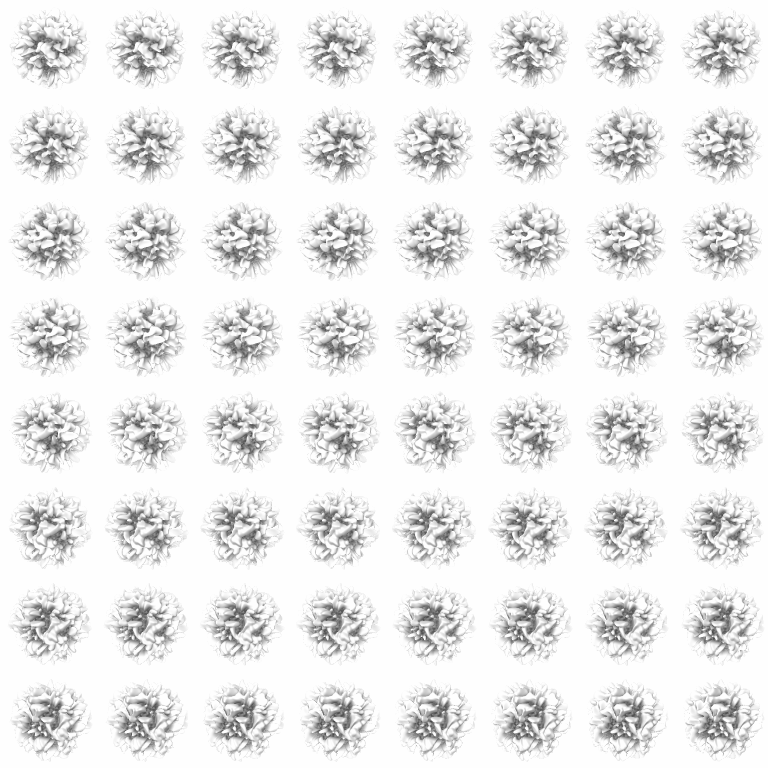
A Shadertoy shader for this pattern:

```glsl
// An 8 by 8 sheet of grey, tufted spheres, each frame turned a little further.
// Rays march through a noise field around a speckled core; lumps are shaded by
// facing and height, and fade towards the paper at the rim.

#define GRID 8.0
#define CENTER vec2(0.52, 0.495)
#define CORE 0.28
#define REACH 0.14
#define OUTER 0.45
#define LUMP_FREQ 6.5
#define TURN_PER_FRAME 0.04
#define STEP_SIZE 0.02
#define RIM_FADE 0.62
#define PAPER 0.995

float hash(vec3 p) {
    p = fract(p * vec3(0.1031, 0.1030, 0.0973));
    p += dot(p, p.yxz + 33.33);
    return fract((p.x + p.y) * p.z);
}

float noise(vec3 p) {
    vec3 i = floor(p), f = fract(p);
    f = f * f * (3.0 - 2.0 * f);
    i += 100.0;
    vec2 e = vec2(0.0, 1.0);
    vec4 a = vec4(hash(i), hash(i + e.yxx), hash(i + e.xyx), hash(i + e.yyx));
    vec4 b = vec4(hash(i + e.xxy), hash(i + e.yxy), hash(i + e.xyy), hash(i + e.yyy));
    a = mix(a, b, f.z);
    vec2 c = mix(a.xz, a.yw, f.x);
    return mix(c.x, c.y, f.y);
}

// Turn about the vertical axis, then tilt slightly
vec3 turn(vec3 p, float angle) {
    float c = cos(angle), s = sin(angle);
    p.xz = mat2(c, s, -s, c) * p.xz;
    p.xy = mat2(0.8, 0.6, -0.6, 0.8) * p.xy;
    return p;
}

// Positive inside a lump; lumps thin out with height above the core
float tissue(vec3 p, float angle) {
    float r = length(p);
    float h = (r - CORE) / REACH;
    vec3 dir = turn(p / r, angle);
    vec3 bend = 0.35 * sin(dir.yzx * 11.0 + h * 2.0);
    float lumps = noise(dir * LUMP_FREQ * (1.0 + 0.12 * h) + bend);
    float tufts = noise(dir * 2.3 + 7.0) - 0.5;
    return lumps - 0.46 - 0.06 * h - 0.26 * h * h * h + 0.25 * tufts * h;
}

float shadeLump(vec3 p, float angle) {
    vec2 e = vec2(0.012, 0.0);
    float f = tissue(p, angle);
    vec3 slope = vec3(tissue(p + e.xyy, angle), tissue(p + e.yxy, angle),
                      tissue(p + e.yyx, angle)) - f;
    vec3 normal = -slope / max(length(slope), 1e-4);
    float h = clamp((length(p) - CORE) / REACH, 0.0, 1.0);
    float facing = clamp(dot(normal, normalize(vec3(-0.15, 0.25, 1.0))), 0.0, 1.0);
    return mix(0.42, 1.0, smoothstep(-0.1, 0.55, h)) * mix(0.55, 1.08, facing);
}

float shadeCore(vec3 p, float angle) {
    float speckle = noise(turn(p, angle) * 55.0);
    return mix(0.24, 0.66, speckle);
}

float particle(vec2 p, float angle) {
    float halfChord = OUTER * OUTER - dot(p, p);
    if (halfChord <= 0.0) return PAPER;
    halfChord = sqrt(halfChord);
    float z = halfChord, before = -0.3, shade = PAPER;
    bool hit = false;
    for (int i = 0; i < 46; i++) {
        if (z < -halfChord) break;
        vec3 q = vec3(p, z);
        if (length(q) < CORE) {
            z = sqrt(max(CORE * CORE - dot(p, p), 0.0));
            shade = shadeCore(vec3(p, z), angle);
            hit = true;
            break;
        }
        float density = tissue(q, angle);
        if (density > 0.0) {
            // Place the surface between the last two samples
            z += STEP_SIZE * density / max(density - before, 1e-4);
            shade = shadeLump(vec3(p, z), angle);
            hit = true;
            break;
        }
        before = density;
        z -= STEP_SIZE;
    }
    if (!hit) return PAPER;
    float fade = RIM_FADE * smoothstep(0.24, -0.08, z);
    fade = max(fade, smoothstep(0.33, 0.47, length(p)));
    return mix(clamp(shade, 0.27, PAPER), PAPER, fade);
}

void mainImage(out vec4 fragColor, in vec2 fragCoord) {
    float grey = 0.0;
    // Four samples per pixel smooth the edges
    for (int s = 0; s < 4; s++) {
        vec2 offset = vec2(s & 1, s >> 1) * 0.5 - 0.25;
        vec2 grid = (fragCoord + offset) / iResolution.xy * GRID;
        vec2 cell = floor(grid);
        float frame = cell.x + GRID * (GRID - 1.0 - cell.y);
        grey += particle(fract(grid) - CENTER, frame * TURN_PER_FRAME);
    }
    fragColor = vec4(vec3(grey * 0.25), 1.0);
}
```
